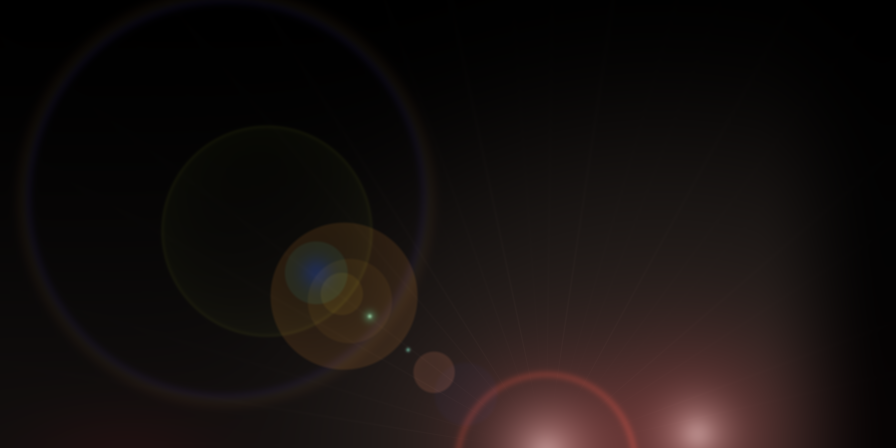
Reproduce this background procedurally as a Shadertoy shader.

```glsl
// A dark lens flare: two hot lamps at the lower right throw a chain of ghost discs
// and halo rings towards the upper left. Soft glows, smooth circles and layered-sine
// rays are added over a dim brown haze; lengths are in canvas heights.

float glow(vec2 offset, float size) {
    return exp(-dot(offset, offset) / (size * size));
}

float disc(vec2 p, vec2 center, float radius, float blur) {
    return 1.0 - smoothstep(radius - blur, radius + blur, length(p - center));
}

float ring(float dist, float radius, float width) {
    float t = (dist - radius) / width;
    return exp(-t * t);
}

// Filled ghost whose light grows from the given core level to its rim.
float ghost(vec2 p, vec2 center, float radius, float core) {
    float t = length(p - center) / radius;
    return disc(p, center, radius, 0.004) * mix(core, 1.0, min(t * t * t, 1.0));
}

// Thin spokes at uneven angles.
float rays(vec2 offset) {
    float angle = atan(offset.y, offset.x);
    float waves = sin(angle * 53.0 + 1.3) + sin(angle * 89.0 + 0.4) + sin(angle * 141.0 + 2.1);
    return pow(max(waves / 3.0, 0.0), 5.0);
}

vec3 haze(vec2 p) {
    float rightFade = 1.0 - smoothstep(1.68, 1.98, p.x);
    float dome = exp(-pow(length((p - vec2(1.48, 0.05)) / vec2(0.74, 0.70)), 3.6));
    vec3 light = vec3(0.012, 0.010, 0.010) * (1.0 - smoothstep(0.5, 1.0, p.y));
    light += vec3(0.098, 0.082, 0.073) * dome * rightFade;
    light += vec3(0.050, 0.042, 0.039) * exp(-p.y * p.y * 5.0) * rightFade;
    light += vec3(0.060, 0.010, 0.014) * glow((p - vec2(0.28, -0.04)) / vec2(1.8, 1.0), 0.13);
    return light;
}

vec3 lamps(vec2 p, vec2 nearLamp, vec2 farLamp) {
    vec2 a = p - nearLamp;
    vec2 b = p - farLamp;
    vec3 light = vec3(0.17, 0.055, 0.060) * (glow(a, 0.19) + glow(b, 0.21));
    light += vec3(0.075, 0.025, 0.027) * glow((p - vec2(1.42, 0.0)) / vec2(1.5, 1.0), 0.28);
    light += vec3(0.22, 0.21, 0.21) * (glow(a, 0.090) + glow(b, 0.080));
    light += vec3(0.08, 0.10, 0.10) * (glow(a, 0.040) + glow(b, 0.035));
    // Faint spokes, hidden close to the lamp
    float reach = exp(-length(a) * 2.4) * smoothstep(0.08, 0.3, length(a));
    return light + vec3(0.042, 0.034, 0.031) * rays(a) * reach;
}

vec3 halos(vec2 p) {
    // Wide spectral halo, blue inside and amber outside
    float wide = length(p - vec2(0.505, 0.557));
    vec3 light = vec3(0.018, 0.012, 0.048) * ring(wide, 0.441, 0.011);
    light += vec3(0.022, 0.022, 0.008) * ring(wide, 0.452, 0.011);
    light += vec3(0.024, 0.013, 0.007) * ring(wide, 0.463, 0.013);
    // Red halo around the near lamp
    float red = length(p - vec2(1.219, -0.034));
    light += vec3(0.135, 0.035, 0.022) * ring(red, 0.198, 0.010);
    return light;
}

vec3 ghosts(vec2 p) {
    vec2 green = vec2(0.596, 0.484);
    vec3 light = vec3(0.022, 0.028, 0.006) * ghost(p, green, 0.236, 0.25);
    light += vec3(0.022, 0.022, 0.004) * ring(length(p - green), 0.233, 0.005);

    // Overlapping amber cluster
    light += vec3(0.112, 0.066, 0.020) * ghost(p, vec2(0.768, 0.339), 0.164, 0.75);
    light += vec3(0.052, 0.036, 0.008) * ghost(p, vec2(0.781, 0.328), 0.094, 0.7);
    light += vec3(0.058, 0.048, 0.006) * ghost(p, vec2(0.763, 0.344), 0.047, 0.8);

    // Blue-centred ghost
    vec2 blue = vec2(0.706, 0.391);
    light += vec3(0.005, 0.058, 0.055) * disc(p, blue, 0.070, 0.004);
    light += vec3(-0.03, 0.005, 0.19) * glow(p - blue, 0.035);

    // Small ghosts nearer the lamps
    light += vec3(0.125, 0.068, 0.045) * ghost(p, vec2(0.969, 0.169), 0.046, 0.85);
    light += vec3(0.002, 0.007, 0.028) * disc(p, vec2(1.040, 0.120), 0.070, 0.006);

    // Teal glints
    vec2 glint = p - vec2(0.8255, 0.294);
    light += vec3(0.06, 0.21, 0.16) * glow(glint, 0.014);
    light += vec3(0.24, 0.34, 0.30) * glow(glint, 0.005);
    light += vec3(0.20, 0.40, 0.34) * glow(p - vec2(0.911, 0.219), 0.005);
    return light;
}

void mainImage(out vec4 fragColor, in vec2 fragCoord) {
    // Keep the two-by-one layout centred on any canvas
    vec2 p = fragCoord / iResolution.y;
    p.x += 1.0 - 0.5 * iResolution.x / iResolution.y;

    vec3 color = haze(p) + lamps(p, vec2(1.219, -0.01), vec2(1.557, 0.03));
    color += halos(p) + ghosts(p);
    fragColor = vec4(clamp(color, 0.0, 1.0), 1.0);
}
```
